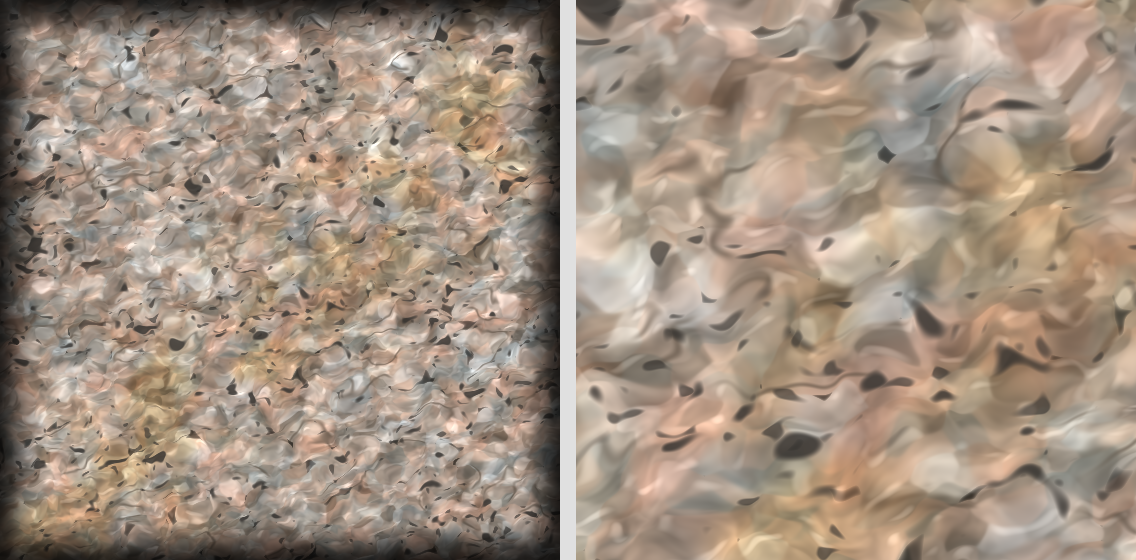
Left, the full canvas; right, a detail of the centre.
Reproduce this texture procedurally as a Shadertoy shader.

```glsl
// Weathered granite slab: soft pink, grey and pale grains with a golden stain,
// dark mica specks, thin creases and a shadowed border. Grains are blended
// Voronoi cells; everything else is built from layered gradient noise.

const vec3 PINK  = vec3(0.77, 0.66, 0.59);
const vec3 GREY  = vec3(0.56, 0.55, 0.52);
const vec3 PALE  = vec3(0.84, 0.81, 0.78);
const vec3 UMBER = vec3(0.41, 0.35, 0.29);
const vec3 MICA  = vec3(0.20, 0.19, 0.18);
const vec3 GOLD_TINT = vec3(1.01, 0.95, 0.80);
const vec3 BLUE_TINT = vec3(0.93, 0.99, 1.04);
const vec3 ROSE_TINT = vec3(1.05, 0.98, 0.96);

vec2 hash2(vec2 p) {
    vec3 q = fract(p.xyx * vec3(0.1031, 0.1030, 0.0973));
    q += dot(q, q.yzx + 33.33);
    return fract((q.xx + q.yz) * q.zy);
}

float cornerSlope(vec2 cell, vec2 corner, vec2 f) {
    float angle = 6.2832 * hash2(cell + corner).x;
    return dot(vec2(cos(angle), sin(angle)), f - corner);
}

float gradientNoise(vec2 p) {
    vec2 cell = floor(p), f = fract(p);
    vec2 u = f * f * f * (f * (f * 6.0 - 15.0) + 10.0);
    float low  = mix(cornerSlope(cell, vec2(0, 0), f), cornerSlope(cell, vec2(1, 0), f), u.x);
    float high = mix(cornerSlope(cell, vec2(0, 1), f), cornerSlope(cell, vec2(1, 1), f), u.x);
    return mix(low, high, u.y);
}

float fbm(vec2 p, int octaves) {
    float sum = 0.0, amplitude = 1.0;
    for (int i = 0; i < octaves; i++) {
        sum += amplitude * gradientNoise(p);
        p = mat2(1.6, 1.2, -1.2, 1.6) * p + 17.3;
        amplitude *= 0.55;
    }
    return sum;
}

vec2 warp(vec2 p, float frequency, float amount) {
    vec2 q = p * frequency;
    return p + amount * vec2(gradientNoise(q + 5.2), gradientNoise(q + 41.7));
}

vec3 mineral(vec2 h) {
    vec3 color = mix(GREY, PINK, smoothstep(0.15, 0.65, h.x));
    color = mix(color, PALE, smoothstep(0.72, 0.92, h.y));
    return mix(color, UMBER, 0.75 * smoothstep(0.24, 0.06, h.y));
}

// Voronoi cells whose colours melt into one another
vec3 grains(vec2 p, float softness) {
    vec2 cell = floor(p), f = fract(p);
    vec3 sum = vec3(0.0);
    float total = 0.0;
    for (int y = -1; y <= 1; y++) {
        for (int x = -1; x <= 1; x++) {
            vec2 offset = vec2(x, y);
            vec2 toSeed = offset + hash2(cell + offset) - f;
            float weight = exp(-dot(toSeed, toSeed) / softness);
            sum += weight * mineral(hash2(cell + offset + 71.0));
            total += weight;
        }
    }
    return sum / max(total, 1e-5);
}

// Dark flecks that gather where the cluster value is high
float specks(vec2 p, float cluster, float threshold) {
    return smoothstep(threshold, threshold + 0.16, gradientNoise(p) + 0.4 * cluster);
}

float crease(vec2 p, float width, float mask) {
    float line = 1.0 - smoothstep(0.0, width, abs(gradientNoise(p)));
    return line * smoothstep(0.05, 0.35, mask);
}

float borderLight(vec2 uv, float wobble) {
    vec2 d = min(uv, 1.0 - uv) + wobble;
    vec2 rise = smoothstep(-0.012, 0.085, d);
    return mix(0.16, 1.0, rise.x * rise.y);
}

void mainImage(out vec4 fragColor, in vec2 fragCoord) {
    vec2 uv = fragCoord / iResolution.xy;

    // Grain space leans gently and stretches along its own x axis
    vec2 p = mat2(0.94, -0.34, 0.34, 0.94) * uv * vec2(1.0, 1.0) + 3.0;
    p = warp(warp(p, 20.0, 0.016), 55.0, 0.006);
    vec2 q = p * vec2(0.82, 1.2);

    // Mineral mosaic at two sizes, with mottled brightness
    vec3 color = mix(grains(q * 29.0, 0.06), grains(q * 58.0 + 9.0, 0.07), 0.48);
    color *= 1.0 + 0.30 * fbm(q * 34.0, 3) + 0.13 * fbm(uv * 5.0 + 8.0, 2);

    // Broad stains: a golden diagonal band, bluish and rosy patches
    float stain = fbm(uv * 6.0 + 2.0, 3);
    float band = (uv.y - uv.x + 0.05) / 0.19 + 0.9 * stain;
    float gold = exp(-band * band) * smoothstep(-0.35, 0.25, fbm(uv * 9.0 + 31.0, 2));
    float tint = fbm(q * 13.0 + 50.0, 2);
    color *= mix(vec3(1.0), GOLD_TINT, gold);
    color *= mix(vec3(1.0), BLUE_TINT, smoothstep(0.05, 0.4, tint) * (1.0 - gold));
    color *= mix(vec3(1.0), ROSE_TINT, smoothstep(0.05, 0.4, -tint));

    // Small glints, creases and mica
    color += 0.13 * smoothstep(0.2, 0.5, gradientNoise(q * vec2(62.0, 88.0) + 14.0));
    float cluster = fbm(uv * 8.0 + 60.0, 2);
    float lines = crease(q * vec2(15.0, 22.0) + 7.0, 0.07, fbm(uv * 11.0 + 90.0, 2));
    color = mix(color, UMBER * 0.8, 0.5 * lines);
    float dark = max(specks(q * 40.0 + 23.0, cluster, 0.39),
                     0.75 * specks(q * 72.0 + 37.0, cluster, 0.41));
    color = mix(color, MICA, 0.82 * dark);

    color *= borderLight(uv, 0.012 * gradientNoise(uv * 14.0));
    fragColor = vec4(clamp(color, 0.0, 1.0), 1.0);
}
```
